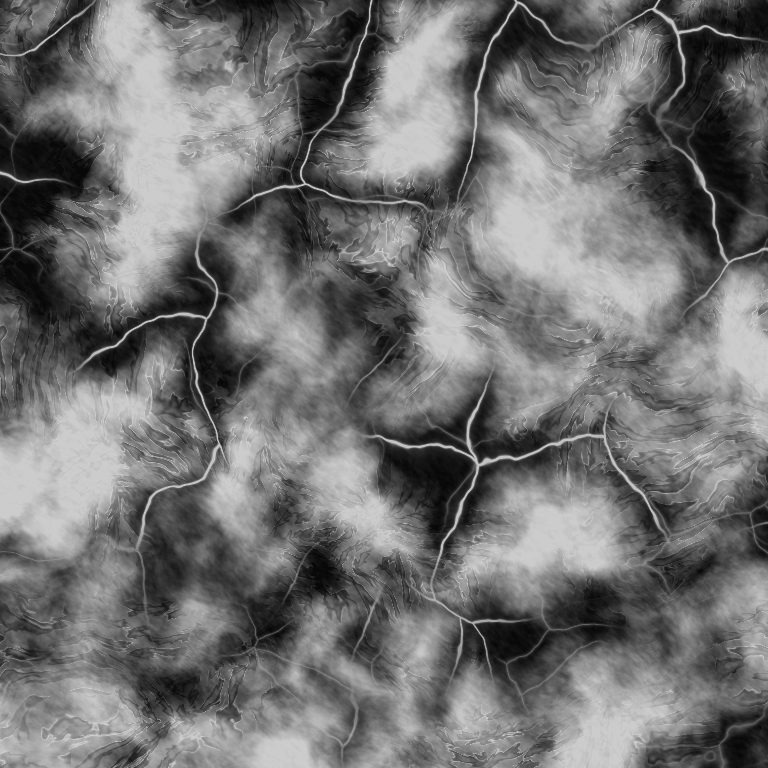
Write a WebGL 2 fragment shader that draws this texture map.

```glsl
#version 300 es
precision highp float;

uniform vec2 u_resolution;
out vec4 fragColor;

#define VEIN_SCALE 4.3
#define VEIN_WIDTH 0.0018
#define SHADOW_WIDTH 0.034
#define SHADOW_DEPTH 0.62
#define CLOUD_CONTRAST 1.65
#define MOTTLE_CONTRAST 0.75
#define GULLY_SCALE 30.0
#define GULLY_BRANCHING 0.55
#define GRAIN 0.30
#define BLACK_LEVEL 0.05
#define WHITE_LEVEL 0.80

const float TAU = 6.2831853;

vec2 hash2(vec2 cell) {
    vec3 q = fract(cell.xyx * vec3(0.1031, 0.1030, 0.0973));
    q += dot(q, q.yzx + 33.33);
    return fract((q.xx + q.yz) * q.zy);
}

float valueNoise(vec2 p) {
    vec2 c = floor(p), f = fract(p);
    f = f * f * f * (f * (f * 6.0 - 15.0) + 10.0);
    float low = mix(hash2(c).x, hash2(c + vec2(1, 0)).x, f.x);
    float high = mix(hash2(c + vec2(0, 1)).x, hash2(c + vec2(1, 1)).x, f.x);
    return mix(low, high, f.y);
}

float fbm(vec2 p, int octaves) {
    float sum = 0.0, total = 0.0, amplitude = 1.0;
    for (int i = 0; i < octaves; i++) {
        sum += amplitude * valueNoise(p);
        total += amplitude;
        amplitude *= 0.54;
        p = mat2(1.6, 1.2, -1.2, 1.6) * p + 17.3;
    }
    return sum / total;
}

vec2 warp(vec2 p, float frequency, int octaves) {
    p *= frequency;
    return vec2(fbm(p + 40.0, octaves), fbm(p + 91.0, octaves)) - 0.5;
}

// Distance to the nearest Voronoi border in x, border normal in yz
vec3 veinNetwork(vec2 p) {
    vec2 c = floor(p), f = fract(p), nearest = vec2(0), home = vec2(0);
    float best = 9.0;
    for (int j = -1; j <= 1; j++)
    for (int i = -1; i <= 1; i++) {
        vec2 o = vec2(i, j), r = o + hash2(c + o) - f;
        if (dot(r, r) < best) { best = dot(r, r); nearest = r; home = o; }
    }
    vec3 border = vec3(9.0, 1.0, 0.0);
    for (int j = -2; j <= 2; j++)
    for (int i = -2; i <= 2; i++) {
        vec2 o = home + vec2(i, j), r = o + hash2(c + o) - f;
        vec2 across = r - nearest;
        if (dot(across, across) < 1e-4) continue;
        vec2 normal = normalize(across);
        float d = dot(0.5 * (nearest + r), normal);
        if (d < border.x) border = vec3(d, normal);
    }
    return border;
}

// Directed wave in x, its slope in yz
vec3 gullyWave(vec2 p, vec2 direction) {
    vec2 c = floor(p), f = fract(p);
    vec3 sum = vec3(0);
    float total = 0.0;
    for (int j = -1; j <= 1; j++)
    for (int i = -1; i <= 1; i++) {
        vec2 o = vec2(i, j), r = f - o - 0.25 - 0.5 * hash2(c + o);
        float weight = exp(-4.0 * dot(r, r));
        float phase = dot(r, direction) * TAU;
        sum += weight * vec3(cos(phase), -sin(phase) * direction);
        total += weight;
    }
    return sum / total;
}

// Branching gullies running away from the veins
float gullies(vec2 p, vec2 normal) {
    vec2 across = vec2(-normal.y, normal.x), slope = vec2(0);
    float height = 0.0, amplitude = 1.0, scale = GULLY_SCALE;
    for (int i = 0; i < 3; i++) {
        vec3 wave = gullyWave(p * scale, across + GULLY_BRANCHING * vec2(slope.y, -slope.x));
        height += amplitude * wave.x;
        slope += amplitude * wave.yz;
        amplitude *= 0.5;
        scale *= 2.0;
    }
    return height;
}

void main() {
    vec2 p = gl_FragCoord.xy / u_resolution.y;
    vec2 q = p + 0.17 * warp(p, 5.0, 2) + 0.018 * warp(p, 26.0, 3);

    // Main veins and fainter side veins
    vec3 vein = veinNetwork(q * VEIN_SCALE + 3.0);
    float veinDistance = vein.x / VEIN_SCALE;
    float strength = smoothstep(0.40, 0.68, fbm(p * 5.0 + 8.0, 2));
    float sideScale = 2.1 * VEIN_SCALE;
    float sideDistance = veinNetwork((q + 0.03 * warp(p, 12.0, 2)) * sideScale + 21.0).x / sideScale;
    float sideStrength = smoothstep(0.50, 0.74, fbm(p * 7.0 + 55.0, 2));

    // Bright clouds sinking into dark hollows along the veins
    float cloud = fbm(q * 5.0 + 30.0, 4) - 0.5;
    float mottle = fbm(p * 19.0 + 0.9 * warp(p, 14.0, 2) + 63.0, 5) - 0.5;
    float light = 0.51 + 3.3 * veinDistance + CLOUD_CONTRAST * cloud + MOTTLE_CONTRAST * mottle;
    light -= SHADOW_DEPTH * strength * exp(-veinDistance / SHADOW_WIDTH);
    light -= 0.22 * sideStrength * exp(-sideDistance / 0.018);
    light = clamp(light, 0.0, 1.0);
    float openness = mix(light, smoothstep(0.0, 1.0, light), 0.6);

    // Wispy filaments with a shaded flank, strongest in the half tones
    float gully = gullies(q, vein.yz);
    float patches = smoothstep(0.36, 0.62, fbm(p * 7.0 + 70.0, 3));
    float wisps = patches * (0.20 + 2.8 * openness * (1.0 - openness));
    float filament = exp(-9.0 * abs(gully)) * smoothstep(0.30, 0.65, valueNoise(q * 45.0));
    float flank = smoothstep(0.0, 0.35, gully) * (1.0 - smoothstep(0.4, 1.2, gully));

    // Fine short strokes over everything but the brightest parts
    float grain = fbm(mat2(70.0, 120.0, -60.0, 150.0) * (p + 0.02 * warp(p, 9.0, 1)), 3) - 0.5;

    float tone = mix(BLACK_LEVEL, WHITE_LEVEL, openness);
    tone += wisps * (0.26 * filament - 0.15 * flank);
    tone += GRAIN * grain * (0.25 + openness) * (1.2 - openness);

    // Pale vein cores with a soft glow
    float core = exp(-pow(veinDistance / VEIN_WIDTH, 2.0)) + 0.28 * exp(-veinDistance / 0.006);
    float sideCore = exp(-sideDistance / 0.0018);
    tone = mix(tone, WHITE_LEVEL, 0.45 * sideStrength * sideCore);
    tone = mix(tone, WHITE_LEVEL, min(core, 1.0) * mix(0.06, 0.95, strength));

    fragColor = vec4(vec3(clamp(tone, 0.03, WHITE_LEVEL)), 1.0);
}
```
